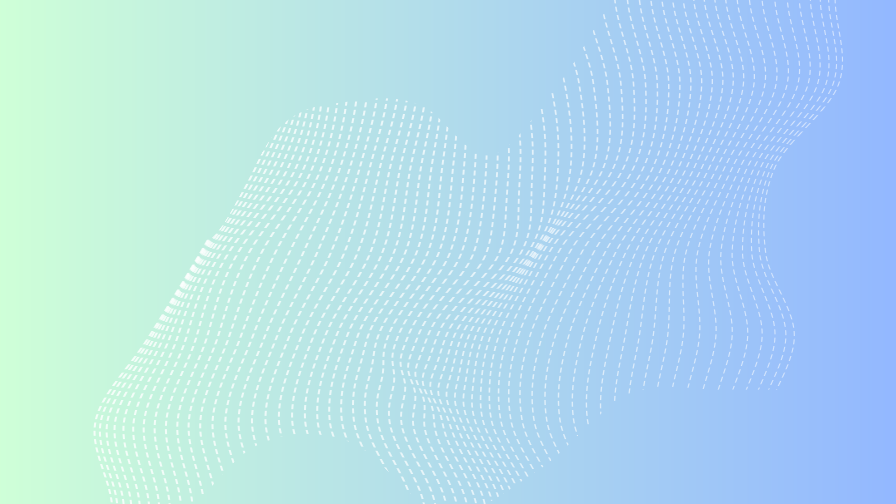
Write a WebGL 2 fragment shader that draws this background.

```glsl
#version 300 es
precision highp float;
// A rippling sheet of white dashed curves over a mint to blue gradient.

uniform vec2 u_resolution;
out vec4 fragColor;

const vec3 MINT = vec3(0.81, 1.0, 0.845);
const vec3 BLUE = vec3(0.575, 0.72, 1.0);
const int CURVES = 61;
const float DASH_PERIOD = 0.0165;
const float DASH_FILL = 0.6;

// Smooth curve through seven evenly spaced values, t from 0 to 6.
float spline(float k[7], float t) {
  t = clamp(t, 0.0, 6.0);
  int i = min(int(t), 5);
  float f = t - float(i);
  float a = k[max(i - 1, 0)], b = k[i], c = k[i + 1], d = k[min(i + 2, 6)];
  return b + 0.5 * f * (c - a + f * (2.0 * a - 5.0 * b + 4.0 * c - d
       + f * (3.0 * (b - c) + d - a)));
}

// Horizontal places of the seven guide curves at height y.
void guidesAt(float y, out float g[7]) {
  float t = y * 6.0;
  g[0] = spline(float[7](0.222, 0.190, 0.296, 0.398, 0.481, 0.556, 0.532), t);
  g[1] = spline(float[7](0.405, 0.375, 0.440, 0.514, 0.606, 0.641, 0.625), t);
  g[2] = spline(float[7](0.694, 0.630, 0.667, 0.759, 0.794, 0.829, 0.810), t);
  g[3] = spline(float[7](0.926, 0.856, 0.866, 0.972, 1.009, 0.991, 0.926), t);
  g[4] = spline(float[7](1.088, 1.014, 1.030, 1.134, 1.241, 1.257, 1.220), t);
  g[5] = spline(float[7](1.319, 1.273, 1.296, 1.319, 1.407, 1.475, 1.440), t);
  g[6] = spline(float[7](1.481, 1.516, 1.576, 1.519, 1.537, 1.664, 1.657), t);
}

// Draws x towards a leaning line, fading away from its center.
float pinch(float x, float y, vec2 center, float lean, vec2 size, float strength) {
  float rise = y - center.y;
  float d = x - center.x - lean * rise;
  vec2 q = vec2(d, rise) / size;
  return x - strength * d * exp(-dot(q, q));
}

// Place of one curve, with the folds where the sheet turns edge on.
float curveX(float guides[7], float s, float y) {
  float x = spline(guides, s * 6.0);
  x = pinch(x, y, vec2(0.368, 0.449), 0.61, vec2(0.10, 0.15), 0.7);
  x = pinch(x, y, vec2(1.074, 0.514), 0.72, vec2(0.08, 0.11), 0.8);
  return pinch(x, y, vec2(0.838, 0.225), -0.83, vec2(0.06, 0.06), 0.55);
}

// Coverage of a band of given half width at distance d.
float cover(float d, float halfWidth, float pixel) {
  return clamp((halfWidth - d) / pixel + 0.5, 0.0, 1.0);
}

// Area between the upper and lower outlines of the sheet.
float sheetMask(vec2 p, float pixel) {
  float top = spline(float[7](0.525, 0.748, 0.799, 0.792, 0.692, 0.838, 1.035),
                     (p.x - 0.417) / 0.1389);
  float bottom = spline(float[7](-0.053, 0.116, 0.123, -0.019, 0.065, 0.218, 0.227),
                        (p.x - 0.324) / 0.1852);
  return cover(p.y, top, pixel) * cover(bottom, p.y, pixel);
}

// Opacity of all dashed curves at p.
float dashedSheet(vec2 p, float pixel) {
  const float STEP = 0.004;
  float here[7];
  float above[7];
  guidesAt(p.y, here);
  guidesAt(p.y + STEP, above);
  float gap = 1.0;
  for (int i = 0; i < CURVES; i++) {
    float s = float(i) / float(CURVES - 1);
    float x = curveX(here, s, p.y);
    float offset = abs(p.x - x);
    if (offset > 0.03) continue;

    float slope = (curveX(above, s, p.y + STEP) - x) / STEP;
    float stretch = sqrt(1.0 + slope * slope);
    float halfWidth = mix(0.0020, 0.0011, smoothstep(0.3, 1.0, s));
    float line = cover(offset / stretch, halfWidth, pixel);

    float period = DASH_PERIOD * stretch;
    float along = abs(fract(p.y / DASH_PERIOD + 0.1 * float(i)) - 0.5) * period;
    float dash = cover(along, 0.5 * DASH_FILL * period, pixel);
    gap *= 1.0 - line * dash * mix(0.8, 0.55, s);
  }
  return (1.0 - gap) * sheetMask(p, pixel);
}

void main() {
  float pixel = 1.0 / u_resolution.y;
  // One unit is the canvas height.
  vec2 p = gl_FragCoord.xy * pixel;
  vec3 color = mix(MINT, BLUE, gl_FragCoord.x / u_resolution.x);
  color = mix(color, vec3(1.0), dashedSheet(p, pixel));
  fragColor = vec4(color, 1.0);
}
```
